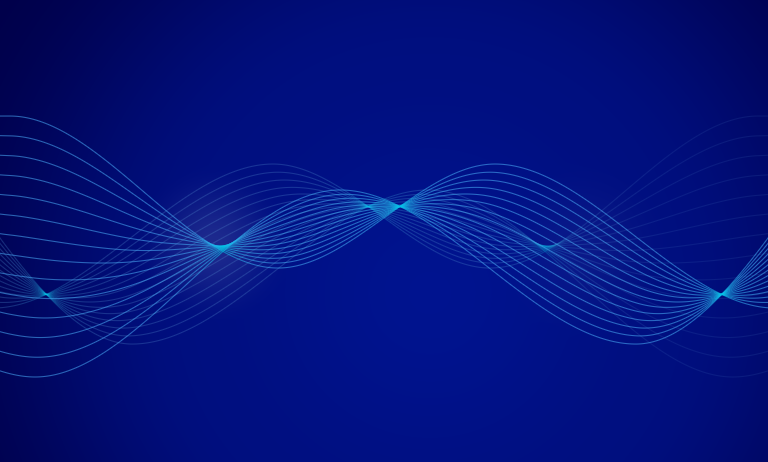
Reproduce this background procedurally as a WebGL 1 fragment shader.

```glsl
precision highp float;
// Two mirrored ribbons of fine lines twist across a deep blue radial backdrop.
// Each ribbon blends between two eased border curves; its lines are drawn by
// distance to the blended curve, and they turn cyan where the ribbon narrows.

uniform vec2 u_resolution;

#define ASPECT 0.6016
#define LINE_COUNT 14
#define LINE_HALF_WIDTH 0.0007
#define FRONT_ALPHA 0.6
#define BACK_ALPHA 0.3
#define BACK_FADED_ALPHA 0.13
#define NODE_SPREAD 0.03
#define GLOW_STRENGTH 0.15

const vec3 CORE_BLUE = vec3(0.0, 0.075, 0.56);
const vec3 MID_BLUE = vec3(0.0, 0.058, 0.50);
const vec3 EDGE_NAVY = vec3(0.0, 0.0, 0.29);
const vec3 LINE_BLUE = vec3(0.27, 0.64, 0.94);
const vec3 BACK_BLUE = vec3(0.32, 0.54, 0.80);
const vec3 NODE_CYAN = vec3(0.0, 0.76, 0.90);
const vec3 GLOW_TINT = vec3(0.75, 0.75, 0.85);

// Border that starts at the top left: falls, rises, falls.
float upperBorder(float x) {
  return 0.4505
    - 0.1979 * smoothstep(0.013, 0.362, x)
    + 0.1354 * smoothstep(0.362, 0.6445, x)
    - 0.1875 * smoothstep(0.6445, 1.009, x);
}

// Border that starts at the bottom left: dips, rises, falls, rises.
float lowerBorder(float x) {
  return 0.1719
    - 0.0612 * smoothstep(-0.156, 0.0456, x)
    + 0.2435 * smoothstep(0.0456, 0.4427, x)
    - 0.2006 * smoothstep(0.4427, 0.828, x)
    + 0.4610 * smoothstep(0.828, 1.302, x);
}

// Both borders, and the lift of the inner lines that rounds the first node.
vec3 ribbonShape(float x) {
  float offset = (x - 0.276) / 0.08;
  return vec3(upperBorder(x), lowerBorder(x), 0.03 * exp(-offset * offset));
}

float ribbonLine(vec3 shape, float t) {
  return mix(shape.x, shape.y, t) + shape.z * t * (1.0 - t);
}

vec3 drawRibbon(vec3 base, vec2 p, vec3 tint, float alpha, float pixel) {
  const float STEP = 0.002;
  vec3 here = ribbonShape(p.x);
  vec3 ahead = ribbonShape(p.x + STEP);
  float node = exp(-abs(here.x - here.y) / NODE_SPREAD);
  vec3 color = mix(tint, NODE_CYAN, node);
  for (int i = 0; i < LINE_COUNT; i++) {
    float t = float(i) / float(LINE_COUNT - 1);
    float y = ribbonLine(here, t);
    float slope = (ribbonLine(ahead, t) - y) / STEP;
    float dist = abs(p.y - y) / sqrt(1.0 + slope * slope);
    float cover = clamp((LINE_HALF_WIDTH - dist) / pixel + 0.5, 0.0, 1.0);
    base = mix(base, color, cover * alpha);
  }
  return base;
}

float softSpot(vec2 p, vec2 center, float radius) {
  float fall = 1.0 - smoothstep(0.0, radius, length(p - center));
  return fall * GLOW_STRENGTH;
}

void main() {
  vec2 p = gl_FragCoord.xy / u_resolution * vec2(1.0, ASPECT);
  float pixel = 1.0 / u_resolution.x;

  // Radial backdrop
  float radius = length(p - vec2(0.56, 0.22));
  vec3 color = mix(CORE_BLUE, MID_BLUE, smoothstep(0.0, 0.33, radius));
  color = mix(color, EDGE_NAVY, smoothstep(0.3, 0.7, radius));

  // Pale haze behind the nodes
  color = mix(color, GLOW_TINT, softSpot(p, vec2(0.278, 0.283), 0.105));
  color = mix(color, GLOW_TINT, 0.35 * softSpot(p, vec2(0.76, 0.275), 0.12));

  // Faint mirrored ribbon, then the bright one
  float backAlpha = mix(BACK_ALPHA, BACK_FADED_ALPHA, smoothstep(0.6, 0.9, p.x));
  color = drawRibbon(color, vec2(1.0 - p.x, p.y), BACK_BLUE, backAlpha, pixel);
  color = drawRibbon(color, p, LINE_BLUE, FRONT_ALPHA, pixel);

  gl_FragColor = vec4(color, 1.0);
}
```
